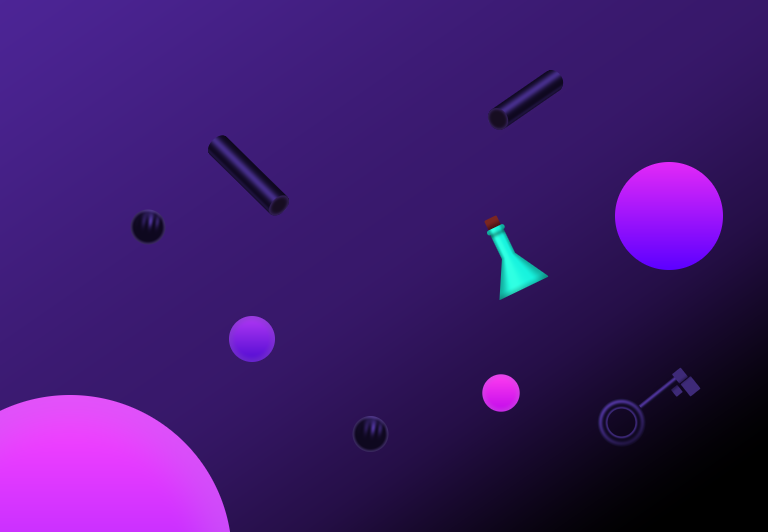
Reproduce this background procedurally as a Shadertoy shader.

```glsl
// Glossy spheres, cylinders, a flask and a key float over a diagonal violet gradient.
// Each part is a signed distance shape, shaded by its local coordinates and
// blended in turn. Space is 5.32 units high with y pointing down.

const vec3 INK = vec3(0.055, 0.03, 0.12);
const vec3 SHEEN = vec3(0.29, 0.20, 0.56);
const vec3 TEAL = vec3(0.09, 0.95, 0.87);

float cover(float dist, float pixel) {
    return clamp(0.5 - dist / pixel, 0.0, 1.0);
}

float bump(float x, float center, float width) {
    float k = (x - center) / width;
    return exp(-k * k);
}

float box(vec2 p, vec2 halfSize, float corner) {
    vec2 d = abs(p) - halfSize + corner;
    return length(max(d, 0.0)) + min(max(d.x, d.y), 0.0) - corner;
}

// Coordinates along and across an axis
vec2 toAxis(vec2 p, vec2 axis) {
    return vec2(dot(p, axis), dot(p, vec2(-axis.y, axis.x)));
}

vec3 background(vec2 uv) {
    float t = 0.5 * (uv.x + uv.y);
    vec3 c = mix(vec3(0.31, 0.15, 0.61), vec3(0.215, 0.092, 0.41), smoothstep(-0.15, 0.57, t));
    c = mix(c, vec3(0.13, 0.05, 0.25), smoothstep(0.48, 0.78, t));
    return mix(c, vec3(0.0), smoothstep(0.68, 0.93, t));
}

// Sphere with a vertical colour ramp and a tinted rim
vec3 softBall(vec3 col, vec2 p, float r, vec3 top, vec3 low, vec4 rim, float pixel) {
    vec2 q = p / r;
    vec3 c = mix(top, low, clamp(0.5 + 0.5 * q.y, 0.0, 1.0));
    c = mix(c, rim.rgb, rim.a * smoothstep(0.65, 1.0, length(q)));
    return mix(col, c, cover(length(p) - r, pixel));
}

// Dark sphere with finger-like reflections
vec3 glossBall(vec3 col, vec2 p, float r, float pixel) {
    vec2 q = p / r;
    float fingers = 0.5 + 0.5 * sin(q.x * 15.0 + q.y * 2.0);
    float glow = fingers * bump(q.x, 0.2, 0.5) * bump(q.y, -0.3, 0.33);
    vec3 c = INK + SHEEN * 0.75 * glow;
    c += SHEEN * 0.4 * bump(length(q - vec2(0.1, -0.75)), 0.0, 0.4);
    c += vec3(0.17, 0.13, 0.25) * smoothstep(0.78, 1.0, length(q));
    return mix(col, c, cover(length(p) - r, pixel));
}

// Cylinder whose visible cap lies at a
vec3 rod(vec3 col, vec2 p, vec2 a, vec2 b, float r, float capDepth, float light, float pixel) {
    vec2 q = toAxis(p - a, normalize(b - a));
    float v = q.y / r;
    float bulge = capDepth * sqrt(max(1.0 - v * v, 0.0));
    float d = max(abs(q.y) - r, max(-q.x, q.x - length(b - a)) - bulge);
    vec3 c = INK + SHEEN * (0.75 * bump(v, light, 0.38) + 0.2 * bump(v, -0.85 * sign(light), 0.15));
    float cap = (length(vec2(q.x / capDepth, v)) - 1.0) * capDepth;
    vec3 face = vec3(0.09, 0.05, 0.13) + 0.35 * SHEEN * bump(cap, 0.0, 0.02);
    c = mix(c, face, cover(cap, pixel));
    return mix(col, c, cover(d, pixel));
}

vec3 flask(vec3 col, vec2 p, float pixel) {
    vec2 q = toAxis(p, vec2(0.435, 0.9));
    float t = q.x, s = -q.y;
    float cork = box(vec2(s, t + 0.055), vec2(0.068, 0.055), 0.015);
    vec3 corkColor = mix(vec3(0.48, 0.15, 0.13), vec3(0.29, 0.07, 0.09), smoothstep(-0.08, 0.0, t));
    col = mix(col, corkColor, cover(cork, pixel));
    float slope = max(t - 0.31, 0.0) * 0.56;
    float width = 0.073 + slope;
    float body = max((abs(s) - width) * 0.87, abs(t - 0.34) - 0.33);
    body = max(body, length(vec2(s, t - 0.33)) - 0.43);
    float lip = box(vec2(s, t - 0.02), vec2(0.095, 0.026), 0.025);
    float side = s / width;
    vec3 c = TEAL * (1.0 - 0.28 * smoothstep(0.45, 1.0, abs(side)));
    c += vec3(0.1, 0.06, 0.02) * bump(side, -0.3, 0.4);
    c *= 1.0 - 0.25 * smoothstep(0.60, 0.69, t);
    c *= 1.0 - 0.3 * bump(t, 0.06, 0.025);
    return mix(col, c, cover(min(body, lip), pixel));
}

vec3 key(vec3 col, vec2 p, float pixel) {
    vec2 q = toAxis(p, vec2(0.78, -0.626));
    float shaft = box(q - vec2(0.49, 0.0), vec2(0.31, 0.03), 0.02);
    vec3 shaftColor = INK + SHEEN * 0.85 * bump(q.y, -0.008, 0.018);
    col = mix(col, shaftColor, cover(shaft, pixel));
    float bit = box(q - vec2(0.75, 0.0), vec2(0.055, 0.06), 0.01);
    bit = min(bit, box(q - vec2(0.765, 0.15), vec2(0.065, 0.08), 0.01));
    bit = min(bit, box(q - vec2(0.63, 0.10), vec2(0.04, 0.045), 0.01));
    col = mix(col, mix(SHEEN, INK, 0.2 + 0.3 * bump(q.y, 0.06, 0.02)), cover(bit, pixel));
    float tube = length(p) - 0.19;
    float lit = 0.55 - 0.3 * dot(normalize(p + 0.0001), vec2(0.5, 0.86));
    vec3 ring = INK + SHEEN * (lit * bump(tube, 0.02, 0.022) + 0.6 * bump(tube, -0.043, 0.013));
    return mix(col, ring, cover(abs(tube) - 0.053, pixel));
}

void mainImage(out vec4 fragColor, in vec2 fragCoord) {
    vec2 uv = vec2(fragCoord.x, iResolution.y - fragCoord.y) / iResolution.xy;
    float pixel = 5.32 / iResolution.y;
    vec2 p = uv * iResolution.xy * pixel;
    vec3 col = background(uv);
    // Coloured spheres
    col = softBall(col, p - vec2(0.70, 5.57), 1.62, vec3(1.0, 0.27, 1.0), vec3(0.52, 0.08, 1.0), vec4(0.80, 0.36, 0.96, 0.55), pixel);
    col = softBall(col, p - vec2(6.69, 2.16), 0.54, vec3(0.89, 0.16, 0.97), vec3(0.36, 0.0, 1.0), vec4(0.0), pixel);
    col = softBall(col, p - vec2(2.52, 3.39), 0.23, vec3(0.70, 0.22, 0.96), vec3(0.31, 0.04, 0.82), vec4(0.50, 0.24, 0.78, 0.5), pixel);
    col = softBall(col, p - vec2(5.01, 3.93), 0.187, vec3(1.0, 0.24, 0.94), vec3(0.76, 0.04, 0.92), vec4(0.80, 0.30, 0.88, 0.5), pixel);
    // Dark glossy parts
    col = glossBall(col, p - vec2(1.48, 2.27), 0.175, pixel);
    col = glossBall(col, p - vec2(3.705, 4.34), 0.18, pixel);
    col = rod(col, p, vec2(2.79, 2.055), vec2(2.18, 1.455), 0.122, 0.075, 0.12, pixel);
    col = rod(col, p, vec2(4.98, 1.19), vec2(5.53, 0.81), 0.115, 0.095, -0.3, pixel);
    col = flask(col, p - vec2(4.95, 2.28), pixel);
    col = key(col, p - vec2(6.215, 4.225), pixel);
    fragColor = vec4(col, 1.0);
}
```
